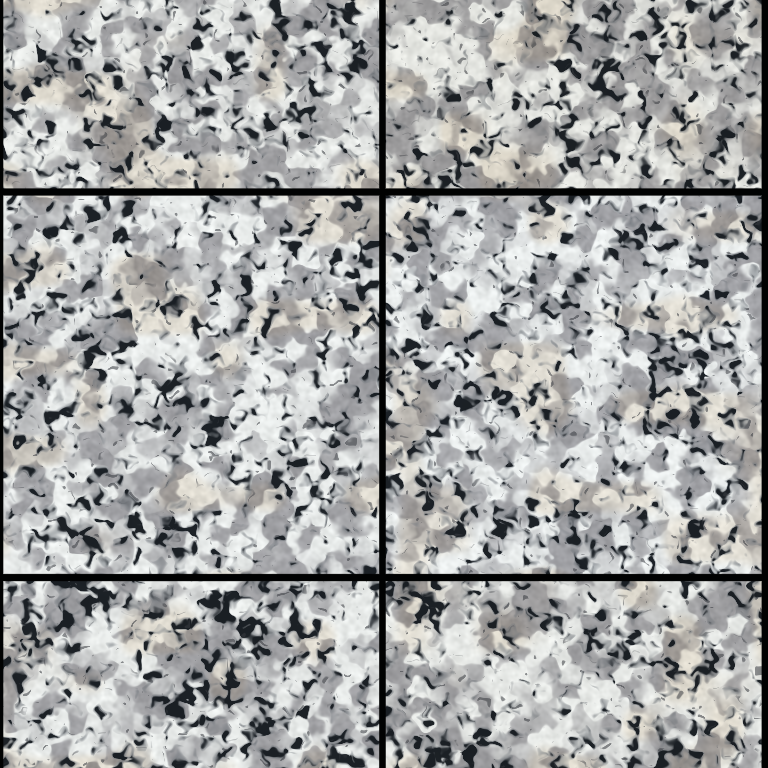
This texture is drawn by a WebGL 2 fragment shader. Its source:

```glsl
#version 300 es
precision highp float;
// Polished granite tiles on a half-canvas grid with thin black joints.
// Soft cellular grains give the pale stone, and warped noise thresholds
// add grey halos, clustered black flecks and faint cream stains.
uniform vec2 u_resolution;
out vec4 fragColor;

float hash(vec2 p) {
  return fract(sin(dot(p, vec2(127.1, 311.7))) * 43758.55);
}

float noise(vec2 p) {
  vec2 i = floor(p), f = fract(p);
  f = f * f * (3.0 - 2.0 * f);
  return mix(mix(hash(i), hash(i + vec2(1, 0)), f.x),
             mix(hash(i + vec2(0, 1)), hash(i + vec2(1, 1)), f.x), f.y);
}

float roughNoise(vec2 p) {
  mat2 turn = mat2(0.8, 0.6, -0.6, 0.8);
  return 0.62 * noise(p) + 0.38 * noise(turn * p * 1.9 + 37.0);
}

// Random tone per cell, blended softly across the cell borders
float grains(vec2 p) {
  vec2 cell = floor(p);
  float sum = 0.0, total = 0.0;
  for (int y = -1; y <= 1; y++) {
    for (int x = -1; x <= 1; x++) {
      vec2 id = cell + vec2(x, y);
      vec2 away = id + vec2(hash(id), hash(id + 53.0)) - p;
      float weight = exp(-9.0 * dot(away, away));
      sum += weight * hash(id + 91.0);
      total += weight;
    }
  }
  return sum / total;
}

vec3 granite(vec2 p) {
  vec2 warp = vec2(noise(p * 95.0), noise(p * 95.0 + 71.0)) - 0.5;
  vec2 q = p + 0.012 * warp;
  float cluster = roughNoise(p * 13.0 + 5.0) - 0.5;

  // Pale feldspar and grey quartz
  float pale = smoothstep(0.12, 0.72, grains(q * 46.0) - 0.35 * cluster);
  vec3 stone = mix(vec3(0.62, 0.62, 0.63), vec3(0.91, 0.92, 0.91), pale);
  stone += 0.13 * (roughNoise(p * 120.0 + 19.0) - 0.5);
  float stain = smoothstep(0.55, 0.8, noise(p * 17.0 + 43.0));
  stone *= mix(vec3(1.0), vec3(0.97, 0.94, 0.90), stain);

  // Mica flecks with a cool grey halo, and scattered fine specks
  float mica = roughNoise(q * 78.0 + 11.0) + 0.32 * cluster;
  stone = mix(stone, vec3(0.43, 0.45, 0.47), 0.6 * smoothstep(0.52, 0.70, mica));
  stone = mix(stone, vec3(0.07, 0.09, 0.11), 0.93 * smoothstep(0.66, 0.77, mica));
  float speck = smoothstep(0.84, 0.95, noise(q * 150.0 + 29.0));
  return mix(stone, vec3(0.22, 0.23, 0.25), 0.55 * speck);
}

void main() {
  vec2 uv = gl_FragCoord.xy / u_resolution;
  vec2 period = vec2(0.498, 0.502);
  vec2 grid = (uv - vec2(0.0, 0.248)) / period;
  vec2 tile = floor(grid);

  // Each tile is its own cut of stone, slightly cooler or warmer
  vec3 color = granite(uv + 3.7 * tile + 11.0);
  float shade = hash(tile + 7.0) - 0.5;
  color *= 1.0 + shade * vec3(0.02, 0.03, 0.05);

  // Black joints
  vec2 edge = abs(fract(grid + 0.5) - 0.5) * period;
  vec2 pixel = 0.75 / u_resolution;
  vec2 halfWidth = vec2(0.0043, 0.0047);
  vec2 joint = 1.0 - smoothstep(halfWidth - pixel, halfWidth + pixel, edge);
  color = mix(color, vec3(0.005, 0.008, 0.008), max(joint.x, joint.y));
  fragColor = vec4(clamp(color, 0.0, 1.0), 1.0);
}
```
